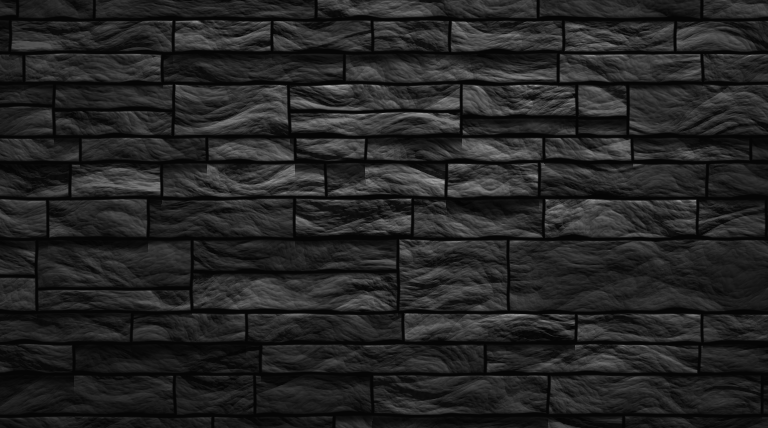
Reproduce this texture procedurally as a Shadertoy shader.

```glsl
// Dark stacked slate wall: uneven courses of split stone lit from above.
#define TONE_DARK 0.13    // face brightness of the dullest stone
#define TONE_LIGHT 0.25   // face brightness of the palest stone
#define RELIEF 0.55       // contrast of the chipped surface
#define FLAKE 0.013       // height of the broken layers
#define GAP 0.0035        // half width of the joints
#define WOBBLE 0.005      // waviness of the stone outlines
#define SHADOW 0.045      // longest shadow under a protruding stone
#define JITTER 0.75       // irregularity of stone widths
#define SPLIT 0.5         // share of tall stones made of two layers
#define RIM 0.55          // brightness of the upper edges

// Course boundaries from the top down, and stones in each course.
const float COURSE[13] = float[13](-0.02, 0.045, 0.123, 0.195, 0.319, 0.379,
                                  0.463, 0.558, 0.730, 0.802, 0.874, 0.970, 1.04);
const float COUNT[12] = float[12](4., 7., 5., 6., 7., 6., 6., 4., 5., 4., 5., 4.);

struct Stone { vec2 lo, hi; float seed; };

float hash(vec2 p) {
    return fract(sin(dot(p, vec2(127.1, 311.7))) * 43758.5);
}

float corner(vec2 cell, vec2 offset) {
    float a = 6.2832 * hash(cell + 0.37);
    return dot(vec2(cos(a), sin(a)), offset);
}

// Gradient noise, roughly -0.7 to 0.7.
float noise(vec2 p) {
    vec2 i = floor(p), f = fract(p), e = vec2(1, 0);
    vec2 u = f * f * f * (f * (f * 6. - 15.) + 10.);
    return mix(mix(corner(i, f), corner(i + e, f - e), u.x),
               mix(corner(i + e.yx, f - e.yx), corner(i + 1., f - 1.), u.x), u.y);
}

// Vertical joint k of a course, as a fraction of the width.
float joint(float k, float course, float count) {
    float jitter = JITTER * (hash(vec2(k, course * 7.3)) - 0.5);
    return (k + jitter + hash(vec2(course, 4.7))) / count;
}

// Stone covering a point; y runs downward from the top.
Stone stoneAt(vec2 c) {
    int course = 0;
    for (int i = 1; i < 12; i++) if (c.y >= COURSE[i]) course = i;
    float row = float(course), count = COUNT[course];
    float k = floor(c.x * count - hash(vec2(row, 4.7)));
    if (c.x < joint(k, row, count)) k--;
    else if (c.x >= joint(k + 1., row, count)) k++;

    Stone s;
    s.lo = vec2(joint(k, row, count), COURSE[course]);
    s.hi = vec2(joint(k + 1., row, count), COURSE[course + 1]);
    vec2 id = vec2(k + row * 17., row);
    float layer = 0.;
    if (s.hi.y - s.lo.y > 0.11 && hash(id + 2.9) < SPLIT) {
        float cut = mix(s.lo.y, s.hi.y, mix(0.35, 0.68, hash(id + 6.1)));
        if (c.y < cut) s.hi.y = cut;
        else { s.lo.y = cut; layer = 1.; }
    }
    s.seed = hash(id + layer * 5.3);
    return s;
}

// Height of the cleft face: broken flakes plus creased detail.
float slate(vec2 p) {
    p += 0.06 * vec2(noise(p * 5.), noise(p * 5. + 31.));
    float level = 3. * noise(p * vec2(2.4, 6.));
    float h = FLAKE * (floor(level) + smoothstep(0.72, 1., fract(level)));
    float amp = 0.09;
    vec2 q = p * vec2(4., 8.);
    for (int i = 0; i < 5; i++) {
        h += amp * abs(noise(q));
        q = mat2(0.96, 0.28, -0.28, 0.96) * q * 2.1 + 13.7;
        amp *= 0.42;
    }
    return h;
}

void mainImage(out vec4 fragColor, in vec2 fragCoord) {
    vec2 uv = fragCoord / iResolution.xy;
    vec2 p = fragCoord / iResolution.y;
    float aspect = iResolution.x / iResolution.y, pixel = 1. / iResolution.y;

    // Layout with slightly wavy outlines
    vec2 c = vec2(uv.x, 1. - uv.y);
    c += WOBBLE * vec2(0.5 * noise(p * 14.), noise(p * vec2(9., 16.) + 7.));
    Stone s = stoneAt(c);
    vec2 near = (c - s.lo) * vec2(aspect, 1.), far = (s.hi - c) * vec2(aspect, 1.);
    float chip = 0.012 * max(0., noise(p * vec2(11., 5.) + s.seed * 50.));
    float edge = min(min(near.x, far.x), min(near.y, far.y - chip));

    // Face relief, lit from above and a little from the right
    vec2 face = p + s.seed * vec2(37., 61.);
    float stepSize = 0.003;
    float slope = (slate(face) - slate(face + stepSize * vec2(0.35, 0.94))) / stepSize;
    float lit = 1. + clamp(RELIEF * slope, -0.8, 1.3);
    lit += 0.14 * noise(p * 120.) + 0.25 * noise(face * vec2(3., 5.));
    float tone = mix(TONE_DARK, TONE_LIGHT, fract(s.seed * 7.7)) * lit;

    // Bright upper rim and shadow from a stone that stands further out above
    tone *= 1. + RIM * (1. - smoothstep(0.003, 0.011, near.y));
    float above = stoneAt(vec2(c.x, s.lo.y - 0.002)).seed;
    float reach = 0.006 + SHADOW * max(0., above - s.seed);
    reach *= 1. + 0.7 * noise(p * vec2(10., 4.));
    tone *= mix(0.2, 1., smoothstep(0.2, 1.1, near.y / reach));
    tone *= mix(0.55, 1., smoothstep(0., 0.014, far.y - chip));

    // Pool of light around the upper middle, then dark joints
    vec2 away = (uv - vec2(0.56, 0.66)) * vec2(1.5, 1.25);
    tone *= 0.38 + 0.8 * exp(-1.9 * dot(away, away));
    float solid = smoothstep(GAP - pixel, GAP + pixel, edge);
    fragColor = vec4(vec3(clamp(mix(0.018, tone + 0.012, solid), 0., 1.)), 1.);
}
```
